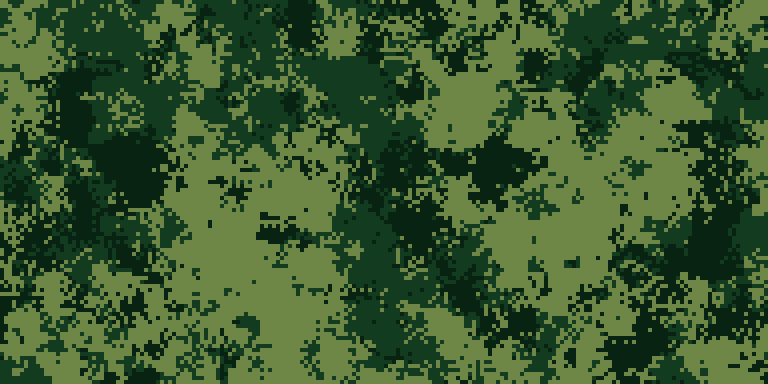
A Shadertoy shader for this pattern:

```glsl
// Digital woodland camouflage: a grid of square cells in three flat greens.
// Two independent noise fields, sampled once per cell, are thresholded into a
// mid layer and a dark layer over a light ground; cell edges are box filtered.

const vec3 LIGHT_GREEN = vec3(0.435, 0.530, 0.273);
const vec3 MID_GREEN   = vec3(0.075, 0.230, 0.122);
const vec3 DARK_GREEN  = vec3(0.034, 0.138, 0.075);

const float CELLS_PER_HEIGHT = 96.0;

// Noise octaves: feature size in cells and strength, coarse to fine
const vec3 OCTAVE_SIZE     = vec3(18.0, 8.0, 3.5);
const vec3 OCTAVE_STRENGTH = vec3(1.0, 0.8, 0.8);
const float GRAIN_STRENGTH = 0.55;   // independent value of every cell

// Field levels above which each layer covers what lies below it
const float MID_LEVEL  = 0.139;
const float DARK_LEVEL = 0.267;
const float MID_SEED   = 11.0;
const float DARK_SEED  = 47.0;

// Sine-free hash of a lattice point, 0 to 1
float hash(vec2 point, float seed) {
    vec3 p = fract(vec3(point, seed) * 0.1031);
    p += dot(p, p.zyx + 31.32);
    return fract((p.x + p.y) * p.z);
}

// Smooth value noise, 0 to 1
float valueNoise(vec2 p, float seed) {
    vec2 i = floor(p);
    vec2 f = smoothstep(0.0, 1.0, p - i);
    float bottom = mix(hash(i, seed), hash(i + vec2(1.0, 0.0), seed), f.x);
    float top = mix(hash(i + vec2(0.0, 1.0), seed), hash(i + 1.0, seed), f.x);
    return mix(bottom, top, f.y);
}

// Patchy field centred on zero: octaves of noise plus grain
float patchField(vec2 cell, float seed) {
    float field = GRAIN_STRENGTH * (hash(cell, seed) - 0.5);
    for (int k = 0; k < 3; k++) {
        float octaveSeed = seed + 7.0 * float(k + 1);
        vec2 p = cell / OCTAVE_SIZE[k] + octaveSeed * vec2(0.37, 0.61);
        field += OCTAVE_STRENGTH[k] * (valueNoise(p, octaveSeed) - 0.5);
    }
    return field;
}

// Flat colour of one cell
vec3 cellColor(vec2 cell) {
    cell += 200.0;   // keep lattice coordinates positive
    if (patchField(cell, DARK_SEED) > DARK_LEVEL) return DARK_GREEN;
    if (patchField(cell, MID_SEED) > MID_LEVEL) return MID_GREEN;
    return LIGHT_GREEN;
}

void mainImage(out vec4 fragColor, in vec2 fragCoord) {
    float cellsPerPixel = CELLS_PER_HEIGHT / iResolution.y;
    vec2 p = fragCoord * cellsPerPixel;

    // Share of the pixel on each side of the nearest cell corner
    vec2 corner = floor(p + 0.5);
    vec2 cover = clamp((p - corner) / cellsPerPixel + 0.5, 0.0, 1.0);

    vec3 below = mix(cellColor(corner - 1.0),
                     cellColor(corner + vec2(0.0, -1.0)), cover.x);
    vec3 above = mix(cellColor(corner + vec2(-1.0, 0.0)),
                     cellColor(corner), cover.x);
    fragColor = vec4(mix(below, above, cover.y), 1.0);
}
```
